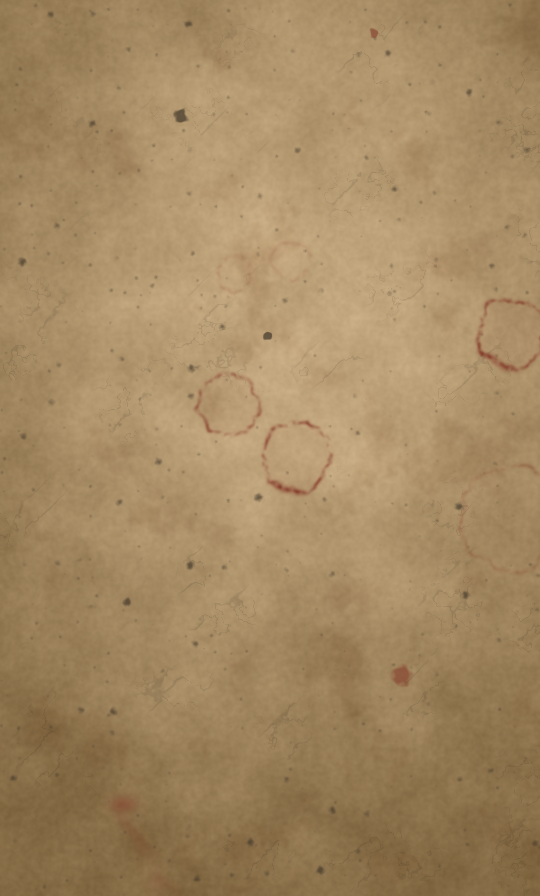
Write a Shadertoy shader that draws this texture.

```glsl
// Aged parchment with a soft vignette, brown mottling, dark specks and faint red ring stains.
#define PAPER_DARK vec3(0.495, 0.395, 0.245)
#define PAPER_LIGHT vec3(0.785, 0.675, 0.515)
#define RED_INK vec3(0.50, 0.20, 0.14)
#define SOOT vec3(0.25, 0.21, 0.16)
#define GLOW_CENTRE vec2(0.33, 0.64)
#define MOTTLE 0.34
#define GRAIN 0.10
#define SPECK_CELLS 26.0
#define SPECK_SHARE 0.20
#define RING_WIDTH 0.0021

// Stains: centre x, centre y, radius, strength
const vec4 RINGS[6] = vec4[6](
    vec4(0.256, 0.548, 0.034, 0.50), vec4(0.331, 0.490, 0.038, 0.60),
    vec4(0.571, 0.629, 0.038, 0.60), vec4(0.573, 0.423, 0.060, 0.24),
    vec4(0.262, 0.694, 0.019, 0.15), vec4(0.325, 0.708, 0.021, 0.14));

// Drops: centre x, centre y, radius, redness
const vec4 DROPS[4] = vec4[4](
    vec4(0.202, 0.871, 0.0085, 0.0), vec4(0.299, 0.624, 0.0060, 0.0),
    vec4(0.417, 0.964, 0.0060, 1.0), vec4(0.449, 0.246, 0.0135, 1.0));

vec2 hash2(vec2 p) {
    vec3 q = fract(vec3(p.xyx) * vec3(0.1031, 0.1030, 0.0973));
    q += dot(q, q.yzx + 33.33);
    return fract((q.xx + q.yz) * q.zy);
}

float cornerSlope(vec2 cell, vec2 offset) {
    float angle = 6.2832 * hash2(cell).x;
    return dot(vec2(cos(angle), sin(angle)), offset);
}

float gradientNoise(vec2 p) {
    vec2 i = floor(p), f = fract(p), e = vec2(1.0, 0.0);
    vec2 u = f * f * f * (f * (f * 6.0 - 15.0) + 10.0);
    float low = mix(cornerSlope(i, f), cornerSlope(i + e.xy, f - e.xy), u.x);
    float high = mix(cornerSlope(i + e.yx, f - e.yx), cornerSlope(i + e.xx, f - e.xx), u.x);
    return mix(low, high, u.y);
}

float fbm(vec2 p) {
    float sum = 0.0, weight = 0.5;
    for (int i = 0; i < 5; i++) {
        sum += weight * gradientNoise(p);
        p = mat2(1.6, 1.2, -1.2, 1.6) * p + 17.3;
        weight *= 0.6;
    }
    return sum;
}

// Sparse dark dots, one candidate per grid cell
float specks(vec2 p, float cells, float share) {
    vec2 g = p * cells, cell = floor(g);
    vec2 place = 0.25 + 0.5 * hash2(cell + 5.0), pick = hash2(cell + 91.0);
    float radius = mix(0.035, 0.10, pick.y * pick.y);
    float d = length(g - cell - place) + 0.05 * gradientNoise(g * 9.0);
    float soft = 0.04 + cells / iResolution.y;
    return step(pick.x, share) * (1.0 - smoothstep(radius - soft, radius + soft, d)) * (0.3 + 0.6 * pick.y);
}

// Wobbly, unevenly inked outline
float ringStain(vec2 p, vec4 ring, float seed) {
    vec2 q = p - ring.xy;
    float dist = length(q);
    vec2 dir = q / max(dist, 1e-4);
    float radius = ring.z * (1.0 + 0.22 * gradientNoise(dir * 1.3 + seed) + 0.10 * gradientNoise(dir * 4.0 + seed));
    float ink = clamp(0.65 + 1.0 * gradientNoise(dir * 2.2 + seed * 3.0) + 0.7 * gradientNoise(p * 170.0), 0.08, 1.2);
    float clots = smoothstep(0.72, 0.98, dot(dir, vec2(-0.35, -0.94))) * step(0.55, ring.w);
    float width = RING_WIDTH * (1.0 + 0.6 * clots) + 0.5 / iResolution.y;
    float line = exp(-pow((dist - radius) / width, 2.0));
    float wash = 0.07 * (1.0 - smoothstep(radius * 0.8, radius, dist));
    return ring.w * (line * (ink + 0.6 * clots) + wash);
}

// Red streak that fades toward the lower edge
float smear(vec2 p) {
    vec2 a = vec2(0.137, 0.102), b = vec2(0.19, -0.01);
    float t = clamp(dot(p - a, b - a) / dot(b - a, b - a), 0.0, 1.0);
    float d = length(p - mix(a, b, t) + 0.012 * gradientNoise(p * 28.0));
    float head = exp(-pow(length((p - a) * vec2(0.8, 1.2)) / 0.011, 2.0));
    return 0.40 * head + 0.26 * exp(-pow(d / 0.009, 2.0)) * (0.6 + gradientNoise(p * 40.0));
}

void mainImage(out vec4 fragColor, in vec2 fragCoord) {
    vec2 p = fragCoord / iResolution.y;

    // Paper tone: central glow, clouds and fine grain
    float fall = smoothstep(0.0, 0.8, length((p - GLOW_CENTRE) * vec2(1.3, 1.0)));
    float cloud = fbm(p * 7.0 + 3.0), blotch = fbm(p * 16.0 + 40.0);
    float grain = gradientNoise(p * 120.0) + 0.6 * gradientNoise(p * 230.0);
    float tone = 0.94 - 0.90 * fall + MOTTLE * (cloud + 0.7 * blotch) + GRAIN * grain;
    vec3 col = mix(PAPER_DARK, PAPER_LIGHT, clamp(tone, -0.15, 1.08));

    // Brown patches and hair-thin creases
    col *= 1.0 - vec3(0.07, 0.10, 0.13) * smoothstep(0.06, 0.38, fbm(p * 9.0 + 71.0));
    float crease = 1.0 - smoothstep(0.0, 0.05, abs(gradientNoise(p * 24.0 + 2.0 * blotch)));
    col *= 1.0 - 0.09 * crease * smoothstep(0.08, 0.35, gradientNoise(p * 11.0 + 9.0));

    // Specks at two scales
    col = mix(col, SOOT, 0.75 * specks(p, SPECK_CELLS, SPECK_SHARE));
    col = mix(col, SOOT, 0.40 * specks(p + 3.7, SPECK_CELLS * 2.3, SPECK_SHARE));

    // Rings, drops and streak
    for (int i = 0; i < 6; i++)
        col = mix(col, RED_INK, clamp(ringStain(p, RINGS[i], float(i) * 7.1 + 2.0), 0.0, 0.85));
    for (int i = 0; i < 4; i++) {
        vec4 drop = DROPS[i];
        float d = length(p - drop.xy) + 0.005 * gradientNoise(p * 130.0);
        float body = 1.0 - smoothstep(drop.z * 0.5, drop.z, d);
        col = mix(col, mix(SOOT, RED_INK, drop.w), body * mix(0.70, 0.55, drop.w));
    }
    col = mix(col, RED_INK, clamp(smear(p), 0.0, 0.7));

    fragColor = vec4(col, 1.0);
}
```
